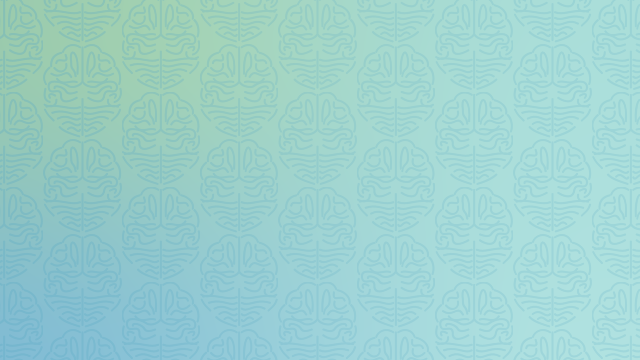
A Shadertoy shader for this pattern:

```glsl
// Staggered columns of line-drawn brains over a soft green, blue and teal gradient.

const float CANVAS_WIDTH = 768.0;       // design units across the canvas
const vec2 CELL = vec2(94.0, 114.0);    // one brain
const vec2 FIRST_TOP = vec2(5.0, -4.0); // top centre of the first brain
const float HALF_STROKE = 1.25;

float segmentDistance(vec2 p, vec2 a, vec2 b) {
    vec2 pa = p - a, ba = b - a;
    return length(pa - ba * clamp(dot(pa, ba) / max(dot(ba, ba), 1e-4), 0.0, 1.0));
}

vec2 cubicPoint(vec2 a, vec2 b, vec2 c, vec2 d, float t) {
    float s = 1.0 - t;
    return s * s * s * a + 3.0 * s * s * t * b + 3.0 * s * t * t * c + t * t * t * d;
}

// Distance to a cubic curve, followed in short segments
float foldDistance(vec2 p, vec2 a, vec2 b, vec2 c, vec2 d) {
    const int STEPS = 10;
    float dist = 1e3;
    vec2 last = a;
    for (int i = 1; i <= STEPS; i++) {
        vec2 next = cubicPoint(a, b, c, d, float(i) / float(STEPS));
        dist = min(dist, segmentDistance(p, last, next));
        last = next;
    }
    return dist;
}

// Outer rim of one hemisphere, broken into short strokes
float rimDistance(vec2 p) {
    float d = foldDistance(p, vec2(3, 4), vec2(10, 0), vec2(20, 1), vec2(23, 9));
    d = min(d, foldDistance(p, vec2(25, 10), vec2(33, 11), vec2(39, 18), vec2(38, 26)));
    d = min(d, foldDistance(p, vec2(40, 28), vec2(46, 34), vec2(47, 42), vec2(44, 48)));
    d = min(d, foldDistance(p, vec2(45, 54), vec2(47, 62), vec2(45, 68), vec2(39, 69)));
    d = min(d, foldDistance(p, vec2(45, 79), vec2(42, 86), vec2(39, 87), vec2(35, 91)));
    return min(d, foldDistance(p, vec2(27, 99), vec2(22, 104), vec2(14, 109), vec2(4, 111)));
}

// Small winding folds of the upper lobes
float upperFolds(vec2 p) {
    float d = foldDistance(p, vec2(6, 36), vec2(4, 8), vec2(16, 2), vec2(14, 24));
    d = min(d, foldDistance(p, vec2(14, 24), vec2(14, 32), vec2(9, 30), vec2(8, 39)));
    d = min(d, foldDistance(p, vec2(20, 13), vec2(16, 27), vec2(30, 13), vec2(32, 22)));
    d = min(d, foldDistance(p, vec2(20, 24), vec2(18, 32), vec2(26, 36), vec2(34, 28)));
    d = min(d, foldDistance(p, vec2(13, 40), vec2(20, 28), vec2(24, 42), vec2(37, 35)));
    return min(d, foldDistance(p, vec2(7, 46), vec2(14, 44), vec2(24, 50), vec2(30, 41)));
}

// Broad double curl across the middle
float middleCurl(vec2 p) {
    float d = foldDistance(p, vec2(0, 45), vec2(4, 52), vec2(14, 54), vec2(18, 50));
    d = min(d, foldDistance(p, vec2(18, 50), vec2(28, 42), vec2(42, 42), vec2(41, 52)));
    d = min(d, foldDistance(p, vec2(41, 52), vec2(40, 62), vec2(28, 50), vec2(26, 60)));
    d = min(d, foldDistance(p, vec2(26, 60), vec2(26, 72), vec2(14, 70), vec2(7, 65)));
    d = min(d, foldDistance(p, vec2(7, 58), vec2(14, 61), vec2(18, 60), vec2(20, 57)));
    d = min(d, foldDistance(p, vec2(20, 57), vec2(24, 50), vec2(34, 48), vec2(34, 52)));
    d = min(d, foldDistance(p, vec2(33, 61), vec2(38, 58), vec2(42, 60), vec2(39, 64)));
    return min(d, foldDistance(p, vec2(31, 66), vec2(30, 74), vec2(39, 76), vec2(45, 73)));
}

// Wavy layers that narrow towards the base
float lowerLayers(vec2 p) {
    float d = 1e3;
    for (int i = 0; i < 5; i++) {
        float row = float(i);
        float y = 76.0 + 6.8 * row;
        float w = 43.0 - 6.5 * row;
        d = min(d, foldDistance(p, vec2(3, y), vec2(0.35 * w, y + 6.0),
                                vec2(0.6 * w, y - 7.0), vec2(w, y - 1.0)));
    }
    return d;
}

float brainDistance(vec2 p) {
    // Gentle bend so the two hemispheres differ
    float side = sign(p.x);
    p.y += side * 0.7 * sin(p.x * 0.15);
    vec2 q = vec2(abs(p.x) + 0.5 * side * sin(p.y * 0.2) * smoothstep(4.0, 12.0, abs(p.x)), p.y);
    float fissure = min(segmentDistance(q, vec2(0, 4), vec2(0, 45)),
                        segmentDistance(q, vec2(0, 66), vec2(0, 109)));
    float folds = min(upperFolds(q), middleCurl(q));
    return min(min(fissure, folds), min(rimDistance(q), lowerLayers(q)));
}

vec3 background(vec2 uv) {
    vec3 left = mix(vec3(0.50, 0.73, 0.83), vec3(0.60, 0.79, 0.68), smoothstep(-0.05, 0.9, uv.y));
    vec3 right = mix(vec3(0.69, 0.885, 0.88), vec3(0.665, 0.87, 0.85), uv.y);
    vec3 color = mix(left, right, smoothstep(-0.1, 0.95, uv.x));
    vec2 glow = (uv - vec2(0.28, 0.95)) / vec2(0.22, 0.4);
    return color + vec3(0.02, 0.01, -0.025) * exp(-dot(glow, glow));
}

void mainImage(out vec4 fragColor, in vec2 fragCoord) {
    vec2 uv = fragCoord / iResolution.xy;
    float pixel = CANVAS_WIDTH / iResolution.x;
    vec2 p = vec2(fragCoord.x, iResolution.y - fragCoord.y) * pixel - FIRST_TOP;

    // Every other column drops by half a brain
    float column = floor(p.x / CELL.x + 0.5);
    p.x -= column * CELL.x;
    p.y = mod(p.y - 0.5 * CELL.y * mod(column, 2.0), CELL.y);

    float ink = 1.0 - smoothstep(-0.6 * pixel, 0.6 * pixel, brainDistance(p) - HALF_STROKE);
    float strength = mix(0.32, 0.20, smoothstep(0.0, 0.6, uv.x));
    vec3 color = mix(background(uv), vec3(0.36, 0.67, 0.77), ink * strength);
    fragColor = vec4(color, 1.0);
}
```
